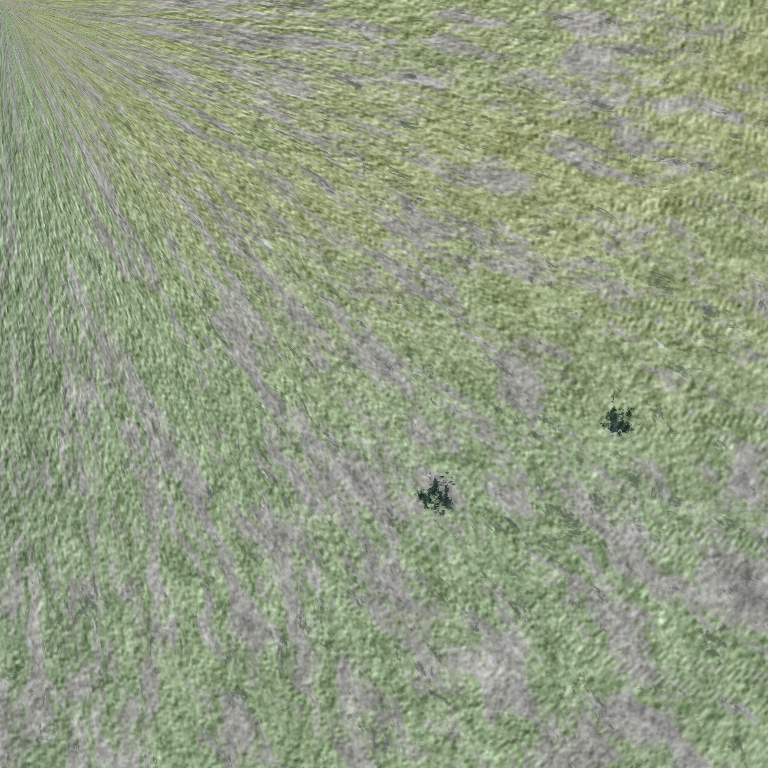
Give the GLSL for this texture, as a WebGL 1 fragment shader.

```glsl
precision highp float;
uniform vec2 u_resolution;

float hash(vec2 p) {
  return fract(sin(dot(p, vec2(127.1, 311.7))) * 43758.5453);
}

float noise(vec2 p) {
  vec2 i = floor(p), f = fract(p);
  f = f * f * (3.0 - 2.0 * f);
  return mix(mix(hash(i), hash(i + vec2(1.0, 0.0)), f.x),
             mix(hash(i + vec2(0.0, 1.0)), hash(i + 1.0), f.x), f.y);
}

// Slowly fading octaves keep the patches ragged
float fbm(vec2 p) {
  float sum = 0.0, amp = 0.5;
  for (int i = 0; i < 5; i++) {
    sum += amp * noise(p);
    p = p * 2.03 + 17.3;
    amp *= 0.72;
  }
  return sum / 1.44;
}

// Angle and distance around the upper left corner
vec2 fan(vec2 p) {
  vec2 d = vec2(p.x, 1.0 - p.y);
  return vec2(atan(d.x, d.y + 1e-5), length(d));
}

float turfHeight(vec2 p) {
  vec2 q = fan(p);
  return noise(q * vec2(125.0, 120.0)) + 0.7 * noise(q * vec2(230.0, 240.0) + 9.0);
}

void main() {
  vec2 p = gl_FragCoord.xy / u_resolution;
  vec2 q = fan(p);
  vec2 wobble = vec2(noise(q * 22.0), noise(q * 22.0 + 40.0)) - 0.5;
  vec2 s = q + wobble * vec2(0.02, 0.03);
  float open = smoothstep(0.0, 0.35, q.y);

  // Grass, yellower at the top and cooler along the left
  float warm = smoothstep(0.4, 0.95, p.y + 0.15 * p.x) * smoothstep(0.25, 0.8, q.x);
  warm *= 0.2 + 0.8 * fbm(q * vec2(7.0, 6.0) + 3.0);
  vec3 grass = mix(vec3(0.545, 0.62, 0.485), vec3(0.63, 0.65, 0.46), warm);
  grass = mix(grass, vec3(0.47, 0.54, 0.44), 0.5 * (1.0 - smoothstep(0.0, 0.3, q.x)));

  // Broken grey streaks running away from the corner
  float streak = fbm(s * vec2(34.0, 13.0));
  float broad = noise(s * vec2(8.0, 4.0) + 21.0);
  float bare = smoothstep(0.44, 0.66, streak + 0.14 * (broad - 0.5));
  vec3 soil = mix(vec3(0.575, 0.57, 0.565), vec3(0.65, 0.64, 0.64), noise(s * vec2(60.0, 28.0)));
  vec3 color = mix(grass, soil, 0.9 * bare);

  // Mottling and embossed grain lit from the upper left
  float mottle = fbm(s * vec2(60.0, 36.0) + 61.0);
  float relief = turfHeight(p) - turfHeight(p + vec2(-0.003, 0.003));
  color += mix(0.2, 0.36, open) * (mottle - 0.49);
  color += mix(0.06, 0.2, open) * mix(1.0, 0.6, bare) * relief;
  color += mix(0.05, 0.13, open) * (noise(q * vec2(240.0, 190.0) + 5.0) - 0.5);

  // Fine shadowed crevices and small pale specks
  float crevice = smoothstep(0.6, 0.76, fbm(s * vec2(62.0, 30.0) + 133.0));
  color = mix(color, vec3(0.3, 0.34, 0.3), 0.6 * crevice);
  float speck = smoothstep(0.62, 0.78, fbm(s * vec2(80.0, 50.0) + 211.0));
  color = mix(color, vec3(0.73, 0.77, 0.72), 0.5 * speck * open);

  // Two broken dark tufts and two faint pale flecks
  for (int i = 0; i < 2; i++) {
    float k = float(i);
    vec2 d = p - mix(vec2(0.57, 0.36), vec2(0.805, 0.46), k);
    d = vec2(d.x + 0.5 * d.y, d.y - 0.5 * d.x);
    float ragged = fbm(p * 70.0 + 7.0 * k);
    float tuft = smoothstep(0.0, 0.5, 0.85 - length(d / vec2(0.024, 0.032)) + 3.2 * (ragged - 0.5));
    tuft *= 1.0 - smoothstep(0.025, 0.045, length(d));
    color = mix(color, vec3(0.13, 0.2, 0.18) + 0.12 * relief, 0.9 * tuft);

    vec2 e = p - mix(vec2(0.346, 0.683), vec2(0.859, 0.552), k);
    vec2 along = vec2(dot(e, vec2(0.75, -0.66)), dot(e, vec2(0.66, 0.75)));
    float fleck = length(along / vec2(0.015, 0.005)) + 1.1 * noise(p * 190.0);
    color = mix(color, vec3(0.8, 0.85, 0.85), 0.9 - 0.9 * smoothstep(0.6, 1.3, fleck));
  }

  gl_FragColor = vec4(clamp(color, 0.0, 1.0), 1.0);
}
```
